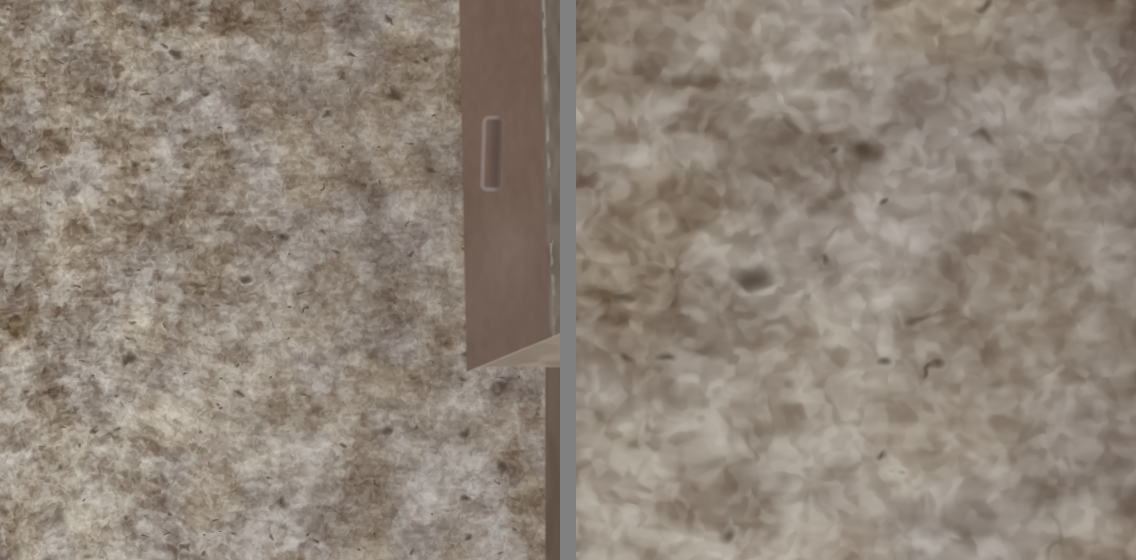
Left: the whole. Right: its middle third, enlarged.
This texture is drawn by a Shadertoy shader. Its source:

```glsl
const vec3 STAIN = vec3(0.41, 0.35, 0.295);
const vec3 CHALK = vec3(0.72, 0.69, 0.65);
const vec3 OCHRE = vec3(0.015, 0.004, -0.028);
const vec3 SPECK = vec3(0.30, 0.255, 0.21);
const vec3 WOOD = vec3(0.43, 0.36, 0.32);
const vec3 SIDE = vec3(0.43, 0.39, 0.35);
const vec3 LEDGE = vec3(0.55, 0.50, 0.45);
const vec3 LOWER_BOARD = vec3(0.39, 0.33, 0.29);
const vec3 METAL = vec3(0.56, 0.52, 0.51);
const vec3 RECESS = vec3(0.33, 0.28, 0.26);
const float SOFT = 0.003;       // half width of object edges
const float CELL_FALLOFF = 5.0; // sharpness of cellular patches
const float WARP = 0.007;
const float WALL_TONE = 0.56;
const float LEFT_CONTRAST = 1.12;
const float RIGHT_CONTRAST = 0.75;
const int LAYERS = 6;
const mat2 TURN = mat2(0.8, 0.6, -0.6, 0.8);

vec3 hash3(vec2 p) {
    vec3 q = fract(p.xyx * vec3(0.1031, 0.1030, 0.0973));
    q += dot(q, q.yxz + 33.33);
    return fract((q.xxy + q.yzz) * q.zyx);
}

// Smooth cellular noise: nearby cell values blended by distance
float cellNoise(vec2 p) {
    vec2 cell = floor(p), local = fract(p);
    float total = 0.0, weight = 0.0;
    for (int y = -1; y <= 1; y++)
    for (int x = -1; x <= 1; x++) {
        vec2 offset = vec2(x, y);
        vec3 h = hash3(cell + offset + 71.0);
        vec2 d = offset + h.xy - local;
        float w = exp(-CELL_FALLOFF * dot(d, d));
        total += w * h.z;
        weight += w;
    }
    return total / weight - 0.5;
}

// Sparse soft flecks, one candidate per cell
float flecks(vec2 p, float share) {
    vec3 h = hash3(floor(p) + 19.0);
    float radius = 0.12 + 0.14 * fract(h.z * 57.0);
    vec2 d = fract(p) - 0.35 - 0.3 * h.xy;
    return step(h.z, share) * (1.0 - smoothstep(0.0, radius, length(d * vec2(0.8, 1.1))));
}

float below(float edge, float v) {
    return 1.0 - smoothstep(edge - SOFT, edge + SOFT, v);
}

float boxDistance(vec2 p, vec2 halfSize, float corner) {
    vec2 d = abs(p) - halfSize + corner;
    return length(max(d, 0.0)) + min(max(d.x, d.y), 0.0) - corner;
}

vec3 wall(vec2 uv) {
    vec2 bend = vec2(cellNoise(uv * 38.0), cellNoise(uv * 38.0 + 40.0));
    bend += 0.8 * vec2(cellNoise(uv * 90.0 + 9.0), cellNoise(uv * 90.0 + 80.0));
    vec2 p = uv + WARP * bend;

    // Blotches from broad stains to fine grain, turned per layer
    float blotch = 0.0, strength = 0.24;
    vec2 q = p * 4.0;
    for (int i = 0; i < LAYERS; i++) {
        blotch += strength * cellNoise(q + float(i) * 13.7);
        q = TURN * q * 2.15;
        strength = i < 2 ? strength + 0.11 : strength - 0.03;
    }

    // Scratches lie flat on the right and tilt at lower left
    float tilt = 0.6 * (1.0 - smoothstep(0.05, 0.45, uv.x)) * (1.0 - smoothstep(0.2, 0.6, uv.y));
    vec2 along = vec2(cos(tilt), sin(tilt));
    vec2 grain = vec2(dot(uv, along), dot(uv, vec2(-along.y, along.x)));
    blotch += 0.25 * cellNoise(grain * vec2(50.0, 150.0)) + 0.2 * cellNoise(grain * vec2(18.0, 60.0));

    float right = smoothstep(0.1, 0.75, uv.x);
    float tone = WALL_TONE + 0.22 * (0.5 - uv.y) - 0.12 * smoothstep(0.45, 0.85, uv.x);
    tone += blotch * mix(LEFT_CONTRAST, RIGHT_CONTRAST, right);
    tone -= 0.2 * max(tone - 0.85, 0.0);
    vec3 color = mix(STAIN, CHALK, clamp(tone, -0.3, 1.2));
    color += OCHRE * (1.2 * cellNoise(p * 14.0 + 5.0) + 0.2 - 0.35 * right);
    vec2 ragged = uv + 2.0 * WARP * bend;
    float dark = max(flecks(ragged * 15.0, 0.13), 0.8 * flecks(ragged * 32.0 + 7.0, 0.13));
    return mix(color, SPECK, 0.85 * dark);
}

vec3 board(vec2 uv) {
    float grain = cellNoise(uv * vec2(22.0, 7.0)) + 0.6 * cellNoise(uv * vec2(110.0, 60.0));
    vec3 color = WOOD + 0.03 * grain;
    color += vec3(0.012, 0.0, -0.004) * smoothstep(0.5, 0.8, uv.y);
    vec2 worn = (uv - vec2(0.91, 0.56)) / vec2(0.035, 0.07);
    color += 0.05 * exp(-dot(worn, worn));

    // Handle: pale frame, strongest on its left, around a dark recess
    vec2 h = uv - vec2(0.879 - 0.03 * (0.726 - uv.y), 0.726);
    float frame = boxDistance(h, vec2(0.016, 0.064), 0.009);
    color = mix(color, RECESS, 0.75 * below(0.0, frame) * smoothstep(-0.012, 0.008, h.x));
    float rim = below(0.0035, abs(frame)) * (1.0 - 0.85 * smoothstep(0.002, 0.016, h.x));
    return mix(color, METAL, 0.75 * rim);
}

void mainImage(out vec4 fragColor, in vec2 fragCoord) {
    vec2 uv = fragCoord / iResolution.xy;
    vec3 color = wall(uv);

    // Narrow board and pale ledge under the cabinet
    float lower = below(0.345, uv.y) * below(-0.974, -uv.x);
    color = mix(color, LOWER_BOARD + 0.06 * cellNoise(uv * vec2(90.0, 12.0)), lower);
    float bottom = 0.335 + 0.41 * (uv.x - 0.833);
    float ledge = below(bottom, uv.y) * below(-0.345, -uv.y) * below(-0.84, -uv.x);
    color = mix(color, LEDGE + 0.08 * cellNoise(uv * vec2(25.0, 80.0)), ledge);

    // Cabinet front, chipped corner and side
    float left = 0.82 + 0.02 * (1.0 - uv.y);
    float corner = 0.962 + 0.034 * (1.0 - uv.y);
    vec3 front = mix(SIDE + 0.09 * cellNoise(uv * vec2(80.0, 30.0)), board(uv), below(corner, uv.x));
    float chips = smoothstep(-0.15, 0.35, cellNoise(uv * vec2(70.0, 60.0)));
    front = mix(front, CHALK, 0.5 * chips * below(0.003, abs(uv.x - corner - 0.008)));
    float cabinet = below(-left, -uv.x) * below(-bottom, -uv.y);
    color = mix(color, front, cabinet);
    float lip = below(0.0015, abs(uv.y - bottom)) * below(-left, -uv.x);
    color = mix(color, CHALK, 0.4 * lip);

    fragColor = vec4(clamp(color, 0.0, 1.0), 1.0);
}
```
